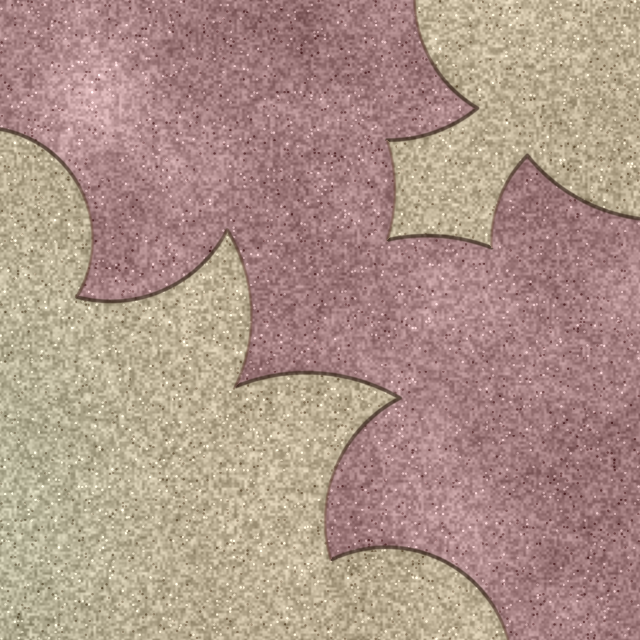
Reproduce this texture procedurally as a WebGL 1 fragment shader.

```glsl
precision highp float;

uniform vec2 u_resolution;

#define ROSE vec3(0.655, 0.510, 0.515)
#define SAND vec3(0.745, 0.690, 0.585)
#define GROOVE vec3(0.33, 0.25, 0.20)
#define GROOVE_WIDTH 0.0026
#define GRAIN_SCALE 250.0
#define GRAIN_STRENGTH 0.36
#define MOTTLE_STRENGTH 0.17
#define SPECK_SCALE 190.0

float inside = -1.0;       // flips sign at every boundary crossing
float edgeDist = 10.0;     // distance to the nearest arc
vec2 edgeNormal = vec2(0.0, 1.0);

float hash(vec2 p) {
  vec3 q = fract(p.xyx * vec3(0.1031, 0.1030, 0.0973));
  q += dot(q, q.yzx + 33.33);
  return fract((q.x + q.y) * q.z);
}

float noise(vec2 p) {
  vec2 i = floor(p), f = fract(p);
  f = f * f * (3.0 - 2.0 * f);
  return mix(mix(hash(i), hash(i + vec2(1.0, 0.0)), f.x),
             mix(hash(i + vec2(0.0, 1.0)), hash(i + vec2(1.0)), f.x), f.y);
}

float fbm(vec2 p) {
  float sum = 0.0, amp = 0.5;
  for (int i = 0; i < 5; i++) {
    sum += amp * noise(p);
    p = p * 2.03 + 17.3;
    amp *= 0.55;
  }
  return sum;
}

// Arc from a to b; positive bulge bows to the left of travel.
void arc(vec2 p, vec2 a, vec2 b, float bulge) {
  vec2 chord = b - a, mid = 0.5 * (a + b);
  float len = length(chord), h = abs(bulge);
  vec2 n = vec2(-chord.y, chord.x) / len * sign(bulge);
  float radius = (0.25 * len * len + h * h) / (2.0 * h);
  vec2 toP = p - (mid + n * (h - radius));
  float r = length(toP);

  // Parity of the chord polygon, then of the cap between chord and arc
  if ((a.y > p.y) != (b.y > p.y)) {
    if (p.x < a.x + (p.y - a.y) * chord.x / chord.y) inside = -inside;
  }
  if (r < radius && dot(p - mid, n) > 0.0) inside = -inside;

  bool facing = dot(toP, n) > r * (radius - h) / radius;
  float d = facing ? abs(r - radius) : min(length(p - a), length(p - b));
  if (d < edgeDist) {
    edgeDist = d;
    edgeNormal = toP / max(r, 1e-4);
  }
}

void traceInlay(vec2 p) {
  // Lower left scallops
  arc(p, vec2(-0.030, 0.801), vec2(0.120, 0.536), 0.0885);
  arc(p, vec2(0.120, 0.536), vec2(0.355, 0.641), -0.0456);
  arc(p, vec2(0.355, 0.641), vec2(0.368, 0.396), 0.031);
  arc(p, vec2(0.368, 0.396), vec2(0.625, 0.378), 0.030);
  arc(p, vec2(0.625, 0.378), vec2(0.517, 0.125), -0.0495);
  arc(p, vec2(0.517, 0.125), vec2(0.801, -0.042), 0.0885);
  // Upper right scallops, closed beyond the right border
  arc(p, vec2(0.651, 1.039), vec2(0.746, 0.831), -0.036);
  arc(p, vec2(0.746, 0.831), vec2(0.605, 0.781), 0.013);
  arc(p, vec2(0.605, 0.781), vec2(0.605, 0.625), 0.012);
  arc(p, vec2(0.605, 0.625), vec2(0.768, 0.613), 0.012);
  arc(p, vec2(0.768, 0.613), vec2(0.824, 0.757), 0.016);
  arc(p, vec2(0.824, 0.757), vec2(1.042, 0.656), -0.028);
  arc(p, vec2(1.042, 0.656), vec2(1.042, -0.200), 0.001);
}

float glow(vec2 p, vec2 center, vec2 size) {
  vec2 q = (p - center) / size;
  return exp(-dot(q, q));
}

// Round flecks, one candidate per cell
float specks(vec2 p, float density) {
  vec2 cell = floor(p);
  vec2 spot = 0.3 + 0.4 * vec2(hash(cell + 7.1), hash(cell + 41.7));
  float dot0 = 1.0 - smoothstep(0.15, 0.55, length(fract(p) - spot));
  return dot0 * step(1.0 - density, hash(cell + 93.0));
}

void main() {
  vec2 p = gl_FragCoord.xy / u_resolution;
  float px = 1.0 / min(u_resolution.x, u_resolution.y);
  traceInlay(p);
  float rose = smoothstep(-0.8 * px, 0.8 * px, inside * edgeDist);

  // Broad wear and tint
  float mottle = (fbm(p * 7.0) - 0.56) * MOTTLE_STRENGTH;
  float light = 0.09 * glow(p, vec2(0.15, 0.83), vec2(0.15, 0.12))
              + 0.07 * glow(p, vec2(0.70, 0.50), vec2(0.12, 0.10))
              + 0.07 * glow(p, vec2(0.68, 0.25), vec2(0.09, 0.12))
              - 0.06 * glow(p, vec2(0.54, 0.93), vec2(0.12, 0.10))
              - 0.05 * glow(p, vec2(0.25, 0.68), vec2(0.09, 0.09))
              - 0.05 * glow(p, vec2(0.62, 0.54), vec2(0.03, 0.10))
              - 0.05 * glow(p, vec2(0.96, 0.15), vec2(0.16, 0.25));
  vec3 roseColor = ROSE + mottle * 1.3 + light;
  vec3 sandColor = SAND + mottle * 0.6;
  sandColor += vec3(-0.035, 0.005, 0.005) * glow(p, vec2(0.0, 0.2), vec2(0.22, 0.40));
  vec3 color = mix(sandColor, roseColor, rose);

  // Mineral grain and flecks
  float grain = 0.65 * noise(p * GRAIN_SCALE) + 0.35 * noise(p * GRAIN_SCALE * 0.5 + 31.0) - 0.5;
  color += grain * GRAIN_STRENGTH * mix(1.1, 0.9, rose);
  color += 0.24 * specks(p * SPECK_SCALE, 0.045);
  color -= 0.22 * specks(p * SPECK_SCALE + 211.0, 0.05) * vec3(0.9, 1.0, 1.0);

  // Grooves: deep on level edges, faint and ruddy on upright ones
  float level = smoothstep(0.15, 0.75, abs(edgeNormal.y));
  float width = GROOVE_WIDTH * mix(0.75, 1.1, level);
  float groove = 1.0 - smoothstep(width - px, width + px, edgeDist);
  vec3 grooveColor = mix(vec3(0.52, 0.37, 0.31), GROOVE, level);
  color = mix(color, grooveColor + grain * 0.15, groove * mix(0.65, 0.85, level));
  color *= 1.0 - 0.10 * exp(-edgeDist / 0.005);

  gl_FragColor = vec4(clamp(color, 0.0, 1.0), 1.0);
}
```
